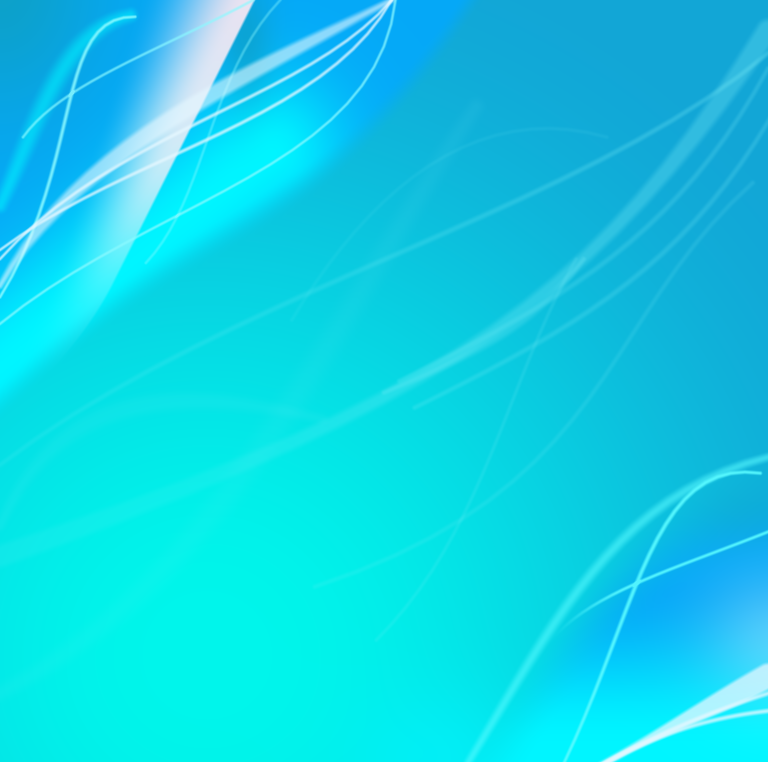
Write a Shadertoy shader that draws this background.

```glsl
const vec3 CYAN = vec3(0.0, 0.96, 1.0);
const vec3 BLUE = vec3(0.02, 0.66, 0.97);
const vec3 TEAL = vec3(0.05, 0.63, 0.79);
const vec3 MIST = vec3(0.48, 0.93, 0.97);
const vec3 AQUA = vec3(0.35, 0.98, 1.0);
const vec3 WHITE = vec3(0.9, 0.97, 1.0);

// Soft round spot
float spot(vec2 p, vec2 center, vec2 size) {
    vec2 q = (p - center) / size;
    return exp(-dot(q, q));
}

// Distance to a segment (x) and position along it (y)
vec2 segment(vec2 p, vec2 a, vec2 b) {
    vec2 ab = b - a;
    float h = clamp(dot(p - a, ab) / dot(ab, ab), 0.0, 1.0);
    return vec2(length(p - a - ab * h), h);
}

vec2 bezier(vec2 a, vec2 b, vec2 c, vec2 d, float t) {
    float s = 1.0 - t;
    return s * s * s * a + 3.0 * s * t * (s * b + t * c) + t * t * t * d;
}

// Coverage of a cubic curve; width = (base half width, swell at the middle)
float stroke(vec2 p, vec2 a, vec2 b, vec2 c, vec2 d, vec2 width, float blur) {
    const float STEPS = 20.0;
    vec2 nearest = vec2(9.0, 0.0), from = a;
    for (float i = 1.0; i <= STEPS; i++) {
        vec2 to = bezier(a, b, c, d, i / STEPS);
        vec2 hit = segment(p, from, to);
        if (hit.x < nearest.x) nearest = vec2(hit.x, (i - 1.0 + hit.y) / STEPS);
        from = to;
    }
    float w = width.x + width.y * 4.0 * nearest.y * (1.0 - nearest.y);
    float soft = blur + 1.0 / iResolution.y;
    return 1.0 - smoothstep(max(w - soft, 0.0), w + soft, nearest.x);
}

vec3 backdrop(vec2 p) {
    float far = smoothstep(0.05, 1.0, length(p - vec2(0.27, 0.14)));
    vec3 col = mix(vec3(0.0, 0.96, 0.92), vec3(0.07, 0.65, 0.84), far);
    return mix(col, CYAN, 0.6 * spot(p, vec2(0.58, 0.0), vec2(0.13, 0.1)));
}

// Faint veils across the middle
vec3 veils(vec3 col, vec2 p) {
    float a = stroke(p, vec2(1.0, 0.96), vec2(0.78, 0.62), vec2(0.6, 0.48), vec2(0.0, 0.27), vec2(0.014, -0.007), 0.004);
    col = mix(col, MIST, a * mix(0.11, 0.3, smoothstep(0.2, 0.65, p.x)));
    a = stroke(p, vec2(0.76, 0.66), vec2(0.7, 0.58), vec2(0.63, 0.54), vec2(0.5, 0.485), vec2(0.001, 0.004), 0.003);
    col = mix(col, MIST, 0.25 * a);
    for (float i = 0.0; i < 2.0; i++) {
        vec2 o = vec2(0.02, -0.035) * i;
        a = stroke(p, vec2(1.0, 0.91) + o, vec2(0.88, 0.69) + o, vec2(0.74, 0.61) + o, vec2(0.52, 0.5) + o, vec2(0.002, 0.001), 0.002);
        col = mix(col, MIST, 0.2 * a);
    }
    a = stroke(p, vec2(1.0, 0.93), vec2(0.75, 0.72), vec2(0.3, 0.62), vec2(0.0, 0.39), vec2(0.002, 0.001), 0.002);
    col = mix(col, MIST, a * mix(0.12, 0.28, p.x));
    a = stroke(p, vec2(0.98, 0.76), vec2(0.78, 0.58), vec2(0.8, 0.36), vec2(0.41, 0.23), vec2(0.002, 0.0), 0.002);
    a += stroke(p, vec2(0.75, 0.66), vec2(0.66, 0.5), vec2(0.63, 0.3), vec2(0.49, 0.16), vec2(0.001, 0.0), 0.002);
    a += 0.6 * stroke(p, vec2(0.79, 0.82), vec2(0.62, 0.87), vec2(0.48, 0.75), vec2(0.38, 0.58), vec2(0.001, 0.0), 0.002);
    a += 0.6 * stroke(p, vec2(0.0, 0.31), vec2(0.08, 0.5), vec2(0.25, 0.49), vec2(0.42, 0.45), vec2(0.003, 0.008), 0.006);
    a += 0.5 * stroke(p, vec2(0.62, 0.86), vec2(0.42, 0.56), vec2(0.3, 0.25), vec2(0.0, 0.09), vec2(0.003, 0.012), 0.012);
    return mix(col, MIST, 0.14 * a);
}

// Glowing sheet, petal and strands in the upper left
vec3 upperSheet(vec3 col, vec2 p) {
    float edge = 0.455 + 0.72 * p.x + 0.62 * pow(p.x, 4.0) + 0.02 * sin(10.0 * p.x);
    float glow = segment(p, vec2(-0.02, 0.5), vec2(0.35, 0.8)).x / 0.1;
    vec3 sheet = mix(BLUE, CYAN, exp(-glow * glow));
    sheet = mix(sheet, TEAL, spot(p, vec2(0.0, 1.02), vec2(0.13, 0.17)));
    sheet = mix(sheet, TEAL, 0.75 * spot(p, vec2(0.32, 0.95), vec2(0.035, 0.08)));
    col = mix(col, sheet, smoothstep(-0.008, 0.045, p.y - edge));

    float bend = max(0.63 - p.y, 0.0);
    float inside = 0.332 - 0.496 * (1.0 - p.y) - 1.8 * bend * bend - p.x;
    float rise = clamp((p.y - 0.5) * 2.0, 0.0, 1.0);
    float petal = smoothstep(-0.002, 0.003, inside) * (1.0 - smoothstep(0.01, mix(0.06, 0.15, rise), inside));
    col = mix(col, mix(vec3(0.7, 0.97, 1.0), vec3(0.96, 0.9, 0.95), rise), petal * 0.95 * smoothstep(0.0, 0.65, rise));

    float a = stroke(p, vec2(0.17, 0.98), vec2(0.08, 0.96), vec2(0.05, 0.84), vec2(0.0, 0.73), vec2(0.002, 0.006), 0.01);
    col = mix(col, CYAN, 0.55 * a);
    a = stroke(p, vec2(0.176, 0.978), vec2(0.07, 0.98), vec2(0.11, 0.79), vec2(0.0, 0.61), vec2(0.001, 0.001), 0.001);
    a += 0.8 * stroke(p, vec2(0.33, 1.0), vec2(0.2, 0.93), vec2(0.08, 0.89), vec2(0.03, 0.82), vec2(0.001, 0.0), 0.001);
    a += 0.45 * stroke(p, vec2(0.365, 1.0), vec2(0.27, 0.9), vec2(0.27, 0.74), vec2(0.19, 0.655), vec2(0.001, 0.0), 0.001);
    a += 0.85 * stroke(p, vec2(0.515, 1.0), vec2(0.49, 0.78), vec2(0.2, 0.74), vec2(0.0, 0.575), vec2(0.001, 0.0), 0.001);
    col = mix(col, mix(AQUA, WHITE, 0.35), min(a, 1.0) * 0.85);
    a = stroke(p, vec2(0.51, 1.0), vec2(0.32, 0.9), vec2(0.1, 0.806), vec2(0.0, 0.625), vec2(0.002, 0.009), 0.003);
    col = mix(col, WHITE, 0.6 * a);
    for (float i = 0.0; i < 2.0; i++) {
        vec2 o = vec2(0.02, -0.03) * i;
        a = stroke(p, vec2(0.51, 1.0), vec2(0.4, 0.87) + o, vec2(0.15, 0.83) + o, vec2(0.0, 0.66 + 0.012 * i), vec2(0.001, 0.001), 0.001);
        col = mix(col, WHITE, 0.75 * a);
    }
    return col;
}

// Glowing sheet and strands in the lower right
vec3 lowerSheet(vec3 col, vec2 p) {
    float s = p.x - 0.61;
    float depth = s * (1.958 - 2.39 * s) - p.y;
    vec3 sheet = mix(CYAN, BLUE, smoothstep(0.02, 0.23, p.y));
    sheet = mix(sheet, TEAL, 0.8 * spot(p, vec2(0.96, 0.36), vec2(0.1, 0.06)));
    sheet = mix(sheet, WHITE, 0.35 * spot(p, vec2(1.02, 0.16), vec2(0.1, 0.09)));
    col = mix(col, sheet, smoothstep(0.0, 0.14, depth));
    float a = stroke(p, vec2(1.0, 0.4), vec2(0.8, 0.35), vec2(0.72, 0.18), vec2(0.61, 0.0), vec2(0.002, 0.003), 0.005);
    col = mix(col, AQUA, 0.55 * a);
    a = stroke(p, vec2(0.99, 0.379), vec2(0.85, 0.4), vec2(0.83, 0.2), vec2(0.735, 0.0), vec2(0.0015, 0.001), 0.001);
    a += stroke(p, vec2(1.0, 0.302), vec2(0.87, 0.25), vec2(0.76, 0.22), vec2(0.71, 0.15), vec2(0.0015, 0.0), 0.001) * smoothstep(0.71, 0.82, p.x);
    col = mix(col, AQUA, 0.9 * min(a, 1.0));
    for (float i = 0.0; i < 3.0; i++) {
        float w = i < 0.5 ? mix(0.004, 0.016, smoothstep(0.8, 1.0, p.x)) : 0.0018;
        a = stroke(p, vec2(1.0, 0.113 - 0.023 * i), vec2(0.93, 0.075 - 0.008 * i), vec2(0.86, 0.04), vec2(0.78, -0.006), vec2(w, 0.0), 0.002);
        col = mix(col, WHITE, 0.75 * a);
    }
    return col;
}

void mainImage(out vec4 fragColor, in vec2 fragCoord) {
    vec2 p = fragCoord / iResolution.xy;
    vec3 col = veils(backdrop(p), p);
    col = lowerSheet(upperSheet(col, p), p);
    fragColor = vec4(col, 1.0);
}
```
